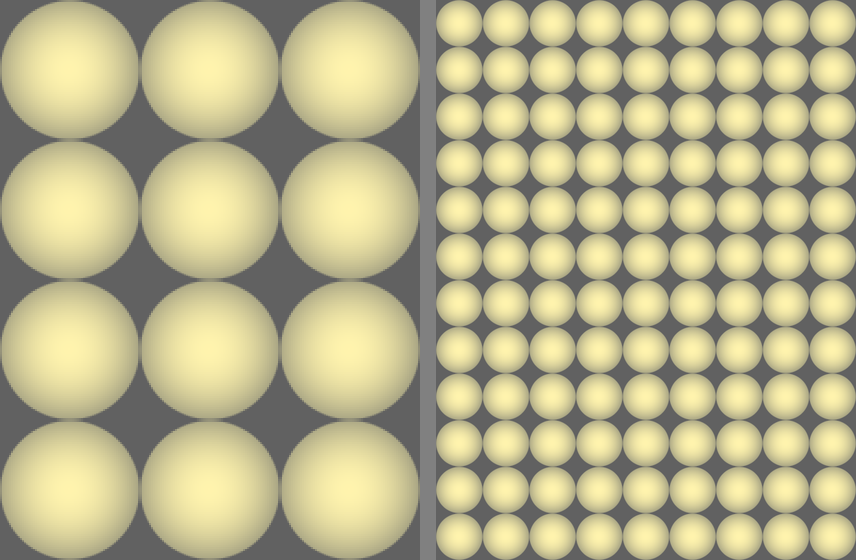
Left, the tile; right, the same tile 3 across and 3 down.
This pattern is drawn by a Shadertoy shader. Its source:

```glsl
const vec2 REPEATS = vec2(3.0, 4.0);
const float TEXELS = 64.0;        // grid steps across one repeat
const float DISC_RADIUS = 31.7;   // in grid steps
const vec2 HIGHLIGHT = vec2(-0.6, 0.4);

const vec3 GROUND = vec3(0.38);
const vec3 DISC_CENTRE = vec3(1.0, 0.955, 0.68);
const vec3 DISC_RIM = vec3(0.67, 0.655, 0.52);

// Snaps to texel centres, blending over one output pixel at texel borders.
vec2 snapToTexels(vec2 p, vec2 pixelSize) {
    vec2 border = floor(p + 0.5);
    return border + clamp((p - border) / pixelSize, -0.5, 0.5);
}

// Coverage of a disc with a rim one texel soft.
float discMask(vec2 p, float radius) {
    return clamp(radius - length(p) + 0.5, 0.0, 1.0);
}

// Quadratic falloff from the highlight to the rim.
vec3 discShade(vec2 p, float radius, vec2 highlight) {
    vec2 q = (p - highlight) / radius;
    return mix(DISC_CENTRE, DISC_RIM, min(dot(q, q), 1.1));
}

void mainImage(out vec4 fragColor, in vec2 fragCoord) {
    // Whole repeats across and down
    vec2 cell = fract(fragCoord / iResolution.xy * REPEATS);
    vec2 pixelSize = TEXELS * REPEATS / iResolution.xy;

    // Stepped disc coordinates
    vec2 p = snapToTexels(cell * TEXELS, pixelSize) - 0.5 * TEXELS;

    // Shaded disc over the flat ground
    vec3 disc = discShade(p, DISC_RADIUS, HIGHLIGHT);
    vec3 colour = mix(GROUND, disc, discMask(p, DISC_RADIUS));
    fragColor = vec4(colour, 1.0);
}
```
